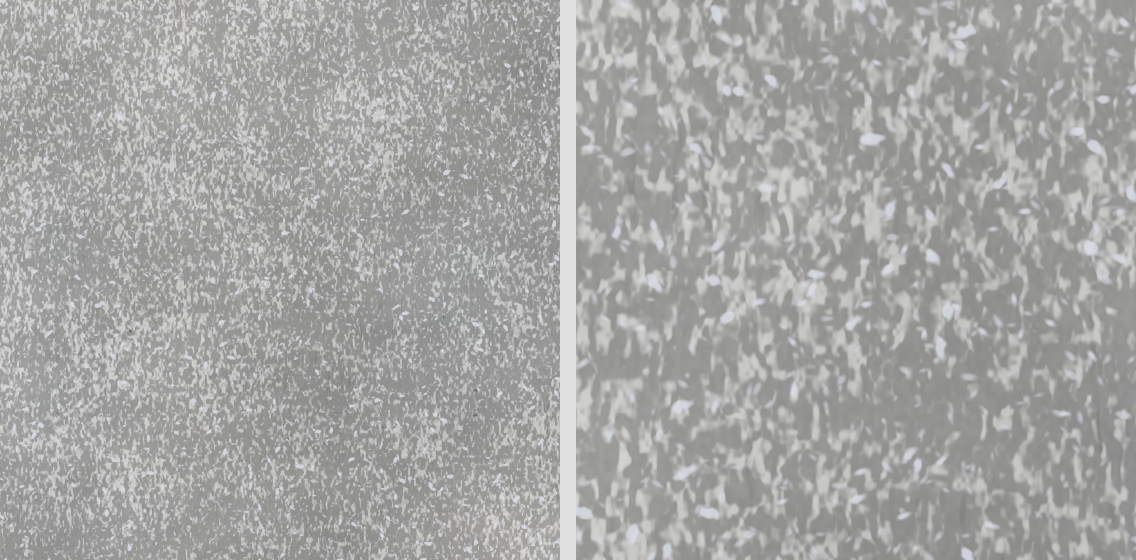
Left: the whole. Right: its middle third, enlarged.
This texture is drawn by a Shadertoy shader. Its source:

```glsl
// Worn grey concrete with fine upright pale speckle, soft clouds and bluish-white flakes.
#define GROUND vec3(0.592, 0.594, 0.588)
#define SPECKLE_GAIN 0.205
#define SPECKLE_LOW 0.41
#define SPECKLE_HIGH 0.83
#define CLOUD_GAIN 0.15
#define FLAKE_COLOR vec3(0.86, 0.87, 0.91)
#define FLAKE_CELLS 62.0
#define FLAKE_SHARE 0.20
#define PIT_CELLS 24.0

float hash(vec2 p) {
    vec3 q = fract(p.xyx * vec3(0.1031, 0.1030, 0.0973));
    q += dot(q, q.yzx + 33.33);
    return fract((q.x + q.y) * q.z);
}

float noise(vec2 p) {
    vec2 i = floor(p), f = fract(p);
    f = f * f * (3.0 - 2.0 * f);
    return mix(mix(hash(i), hash(i + vec2(1, 0)), f.x),
               mix(hash(i + vec2(0, 1)), hash(i + vec2(1, 1)), f.x), f.y);
}

float fbm(vec2 p) {
    float sum = 0.0, gain = 0.5;
    for (int k = 0; k < 4; k++) {
        sum += gain * noise(p);
        p = mat2(1.6, 1.2, -1.2, 1.6) * p + 17.3;
        gain *= 0.5;
    }
    return sum / 0.9375;
}

// Coverage of small ragged chips scattered over a jittered grid.
float flakes(vec2 p, float cells, float share, float size) {
    vec2 g = p * cells, home = floor(g);
    float cover = 0.0;
    float ragged = 0.7 * (noise(p * 190.0) - 0.5) + 0.5 * (noise(p * 340.0) - 0.5);
    float blur = cells * 0.0016;
    for (int y = -1; y <= 1; y++)
    for (int x = -1; x <= 1; x++) {
        vec2 cell = home + vec2(x, y);
        if (hash(cell + 71.7) > share) continue;
        vec2 d = g - cell - vec2(hash(cell + 3.1), hash(cell + 9.4));
        float angle = 6.2832 * hash(cell + 25.0);
        float c = cos(angle), s = sin(angle);
        d = mat2(c, -s, s, c) * d;
        float radius = size * mix(0.45, 1.15, pow(hash(cell + 47.0), 2.0));
        float dist = length(d * vec2(0.65, 1.35)) + ragged * radius - radius;
        cover = max(cover, 1.0 - smoothstep(-blur, blur, dist));
    }
    return cover;
}

void mainImage(out vec4 fragColor, in vec2 fragCoord) {
    vec2 p = fragCoord / iResolution.y;

    // Broad clouds and flat horizontal stains
    float cloud = fbm(p * 3.2 + 4.0) - 0.5;
    float stain = fbm(p * vec2(7.0, 15.0) + 31.0) - 0.5;
    vec3 color = GROUND + CLOUD_GAIN * (cloud * 0.75 + stain * 0.4);
    color += vec3(0.012, 0.0, -0.008) * (fbm(p * 2.5 + 60.0) - 0.5) * 2.0;

    // Upright wandering grains, gathered in patches and loose columns
    vec2 w = p + 0.004 * (vec2(noise(p * 70.0), noise(p * 70.0 + 40.0)) - 0.5);
    float grain = 0.66 * noise(w * vec2(250.0, 135.0))
                + 0.34 * noise(w * vec2(400.0, 270.0) + 13.0);
    float patches = 0.34 * (fbm(p * 13.0 + 8.0) - 0.5) + 0.12 * cloud;
    float columns = 0.16 * (noise(w * vec2(115.0, 16.0)) - 0.5);
    float strokes = 0.12 * (noise(p * vec2(18.0, 95.0) + 5.0) - 0.5);
    float speckle = smoothstep(SPECKLE_LOW, SPECKLE_HIGH, grain + patches + columns + strokes);
    color += SPECKLE_GAIN * speckle;
    color += 0.035 * (noise(p * vec2(330.0, 220.0) + 90.0) - 0.5);

    // Thin dark upright scratches
    float scratch = smoothstep(0.78, 0.97, noise(w * vec2(220.0, 22.0) + 51.0));
    color -= 0.045 * scratch * smoothstep(0.45, 0.65, noise(p * 9.0 + 77.0));

    // Bluish-white chips, larger and smaller
    float chips = flakes(p, FLAKE_CELLS, FLAKE_SHARE, 0.24);
    chips = max(chips, 0.7 * flakes(p + 5.0, FLAKE_CELLS * 1.7, FLAKE_SHARE, 0.25));
    color = mix(color, FLAKE_COLOR, 0.85 * chips);

    // Rare tiny dark pits
    float pits = flakes(p + 11.0, PIT_CELLS, 0.025, 0.05);
    color = mix(color, vec3(0.32), 0.7 * pits);

    fragColor = vec4(clamp(color, 0.0, 1.0), 1.0);
}
```
